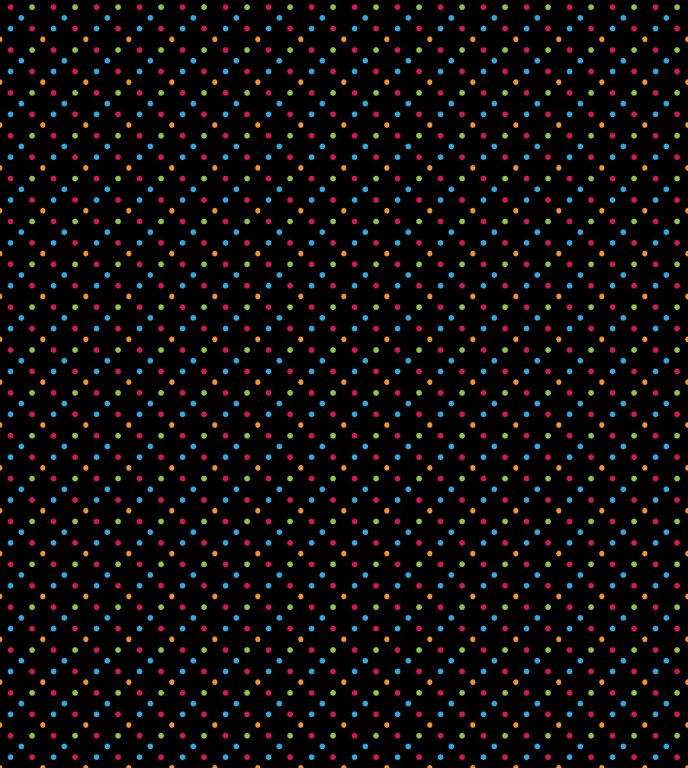
This pattern is drawn by a WebGL 2 fragment shader. Its source:

```glsl
#version 300 es
precision highp float;
// Small coloured dots on black, in a diagonal lattice of six dots per repeat.

uniform vec2 u_resolution;
out vec4 fragColor;

const vec2 REPEATS = vec2(16.0, 17.92);   // across, down
const vec2 ANCHOR = vec2(0.746, 0.167);   // green dot in the top left repeat
const float RADIUS = 0.066;               // in repeats

const vec3 BLACK = vec3(0.0);
const vec3 BLUE = vec3(0.16, 0.67, 0.89);
const vec3 PINK = vec3(0.85, 0.08, 0.36);
const vec3 GREEN = vec3(0.55, 0.78, 0.25);
const vec3 ORANGE = vec3(0.97, 0.58, 0.12);

// Coverage of an oval dot that repeats once per unit cell.
float dotMask(vec2 p, vec2 center, vec2 radii, float blur) {
    vec2 offset = fract(p - center + 0.5) - 0.5;
    float dist = (length(offset / radii) - 1.0) * min(radii.x, radii.y);
    return 1.0 - smoothstep(-blur, blur, dist);
}

void main() {
    // Repeat coordinates, running right and down from the anchor dot
    vec2 uv = gl_FragCoord.xy / u_resolution;
    vec2 p = vec2(uv.x, 1.0 - uv.y) * REPEATS - ANCHOR;
    float blur = 0.7 * max(REPEATS.x / u_resolution.x, REPEATS.y / u_resolution.y);

    vec2 roundDot = vec2(RADIUS);
    vec2 narrowDot = RADIUS * vec2(0.9, 1.0);

    // Green and pink row
    vec3 color = mix(BLACK, GREEN, dotMask(p, vec2(0.0, 0.0), roundDot, blur));
    color = mix(color, PINK, dotMask(p, vec2(0.5, 0.0), roundDot, blur));

    // Sparse blue row
    color = mix(color, BLUE, dotMask(p, vec2(0.75, 0.25), roundDot, blur));

    // Pink and blue row
    color = mix(color, PINK, dotMask(p, vec2(0.0, 0.5), roundDot, blur));
    color = mix(color, BLUE, dotMask(p, vec2(0.5, 0.5), roundDot, blur));

    // Sparse orange row
    color = mix(color, ORANGE, dotMask(p, vec2(0.25, 0.75), narrowDot, blur));

    fragColor = vec4(color, 1.0);
}
```
